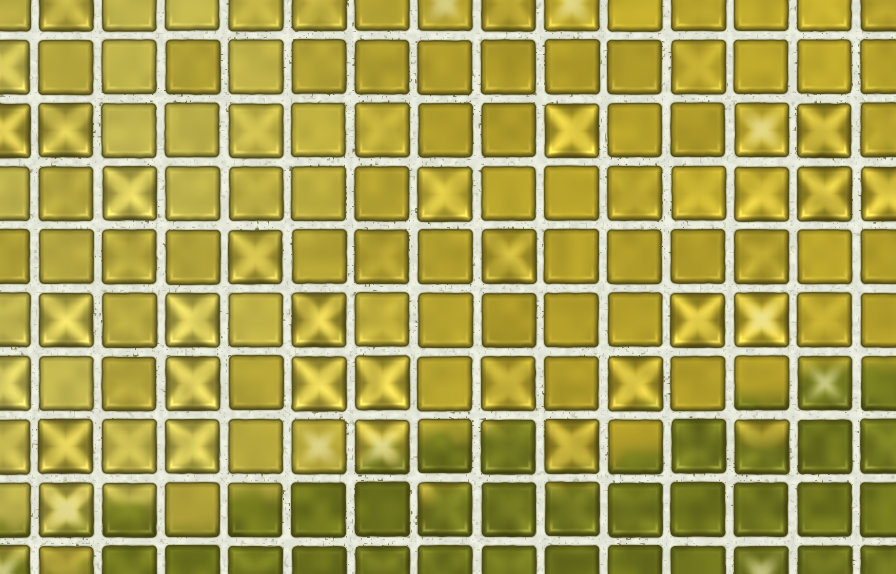
Reproduce this texture procedurally as a WebGL 1 fragment shader.

```glsl
precision highp float;
// Wall of glossy olive-gold glazed square tiles set in speckled white grout.
uniform vec2 u_resolution;

#define TILES_DOWN 9.08
#define GRID_OFFSET vec2(0.546, 0.517)
#define HALF_SIZE 0.433
#define CORNER_RADIUS 0.075
#define BEVEL 0.085
#define JITTER 0.022
#define GLOSS 0.85
#define GROUT_COLOR vec3(0.90, 0.91, 0.85)
#define GOLD vec3(0.73, 0.65, 0.17)
#define PALE vec3(0.73, 0.69, 0.31)
#define GREEN vec3(0.43, 0.45, 0.11)
#define RIM vec3(0.30, 0.28, 0.07)

float hash(vec2 p) {
  vec3 q = fract(vec3(p.xyx) * 0.1031);
  q += dot(q, q.yzx + 33.33);
  return fract((q.x + q.y) * q.z);
}

float noise(vec2 p) {
  vec2 i = floor(p), f = fract(p);
  f = f * f * (3.0 - 2.0 * f);
  return mix(mix(hash(i), hash(i + vec2(1.0, 0.0)), f.x),
             mix(hash(i + vec2(0.0, 1.0)), hash(i + vec2(1.0)), f.x), f.y);
}

float roundedBox(vec2 p, vec2 halfSize, float radius) {
  vec2 q = abs(p) - halfSize + radius;
  return length(max(q, 0.0)) + min(max(q.x, q.y), 0.0) - radius;
}

// Grout: soft mottling, with dirt specks gathering along the tile edges
vec3 groutColor(vec2 grid, float dist) {
  vec3 color = GROUT_COLOR * (0.95 + 0.1 * noise(grid * 14.0));
  float speck = smoothstep(0.74, 0.9, noise(grid * 30.0 + 7.0));
  float dirt = smoothstep(0.35, 0.75, noise(grid * 1.7 + 40.0));
  float edge = 1.0 - smoothstep(0.0, 0.06, dist);
  color = mix(color, RIM, speck * (0.15 + 0.75 * dirt * edge));
  return mix(color, vec3(0.55, 0.54, 0.38), 0.5 * (1.0 - smoothstep(0.0, 0.028, dist)));
}

// Glazed tile: s runs from -1 to 1 over the face, wall from 0 to 1 over the canvas
vec3 tileColor(vec2 s, vec2 id, vec2 wall, float dist) {
  float tone = hash(id + 11.0);
  float shine = hash(id + 23.0);
  float smoke = noise(s * 1.6 + id * 9.7);
  vec2 a = abs(s);

  // Room reflection: pale at upper left, green at lower right
  float shade = (1.0 - wall.y) + 0.3 * wall.x + 0.14 * (tone - 0.5);
  shade += 0.05 * (smoke - 0.5) - 0.015 * s.y;
  float dark = smoothstep(0.92, 1.0, shade);
  float pale = (1.0 - smoothstep(0.1, 0.65, wall.x)) * (0.35 + 0.65 * tone);
  vec3 color = mix(GOLD, PALE, pale);
  color *= 0.92 + 0.12 * tone + 0.12 * (smoke - 0.5);
  color = mix(color, GREEN * (0.85 + 0.3 * smoke), dark);

  // Star-shaped glare with dark lobes at the middle of each side
  float pinch = max(a.x, a.y) - 0.72 * min(a.x, a.y) + 0.2 * (smoke - 0.5);
  float star = 1.0 - smoothstep(0.12, 0.62, pinch);
  float mirror = smoothstep(0.45, 0.9, shine + 0.25 * smoothstep(0.45, 0.85, shade) - 0.12);
  mirror *= 1.0 - 0.8 * dark;
  color *= 1.0 - 0.3 * mirror * smoothstep(0.3, 0.8, pinch);
  color += GLOSS * mirror * star * vec3(0.19, 0.18, 0.13) * (0.5 + smoke);
  float whiteGlare = step(0.93, hash(id + 51.0)) * star * exp(-2.5 * dot(s, s));
  color = mix(color, vec3(0.93, 0.91, 0.68), 0.65 * whiteGlare);

  // Curved bevel: shaded sides, darkest at the bottom and right
  float bevel = smoothstep(-BEVEL * 1.25, -0.01, dist);
  float away = smoothstep(0.55, 0.95, -s.y) + 0.6 * smoothstep(0.7, 0.95, s.x);
  color *= 1.0 - bevel * (0.2 + 0.22 * min(away, 1.0));

  // Bright streaks where the face rolls into the bevel
  float band = exp(-pow((dist + BEVEL * 1.15) / 0.024, 2.0));
  float corners = smoothstep(0.25, 0.7, min(a.x, a.y));
  float lower = smoothstep(0.3, 0.75, -s.y);
  float streak = band * (0.25 + 0.75 * lower) * (0.35 + 0.65 * corners);
  color += GLOSS * streak * (0.3 + 0.7 * shine) * vec3(0.25, 0.24, 0.17);

  // Thin dark outline
  return mix(color, RIM, 0.8 * smoothstep(-0.04, -0.003, dist));
}

void main() {
  vec2 wall = gl_FragCoord.xy / u_resolution;
  vec2 grid = gl_FragCoord.xy / u_resolution.y * TILES_DOWN - GRID_OFFSET;
  vec2 id = floor(grid) + 20.0;
  vec2 local = fract(grid) - 0.5;
  float pixel = TILES_DOWN / u_resolution.y;

  // Slightly uneven placement, size and outline
  local -= JITTER * (vec2(hash(id), hash(id + 5.0)) - 0.5);
  float halfSize = HALF_SIZE + 0.3 * JITTER * (hash(id + 31.0) - 0.5);
  float dist = roundedBox(local, vec2(halfSize), CORNER_RADIUS);
  dist += 0.012 * (noise(grid * 9.0) - 0.5);

  vec3 grout = groutColor(grid + 20.0, dist);
  vec3 tile = tileColor(local / halfSize, id, wall, dist);
  float cover = 1.0 - smoothstep(-0.6 * pixel, 0.6 * pixel, dist);
  gl_FragColor = vec4(clamp(mix(grout, tile, cover), 0.0, 1.0), 1.0);
}
```
